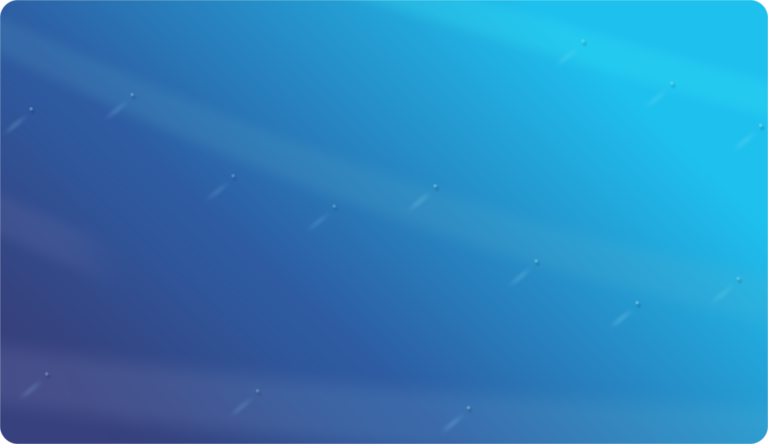
This background is drawn by a Shadertoy shader. Its source:

```glsl
// Diagonal indigo-to-cyan gradient on a rounded card, crossed by soft
// curved light bands and sprinkled with small drops with slanted tails.
// Lengths are in canvas heights: y runs 0..1, x runs 0..aspect.

#define INDIGO vec3(0.21, 0.255, 0.49)
#define BLUE vec3(0.178, 0.36, 0.635)
#define CYAN vec3(0.118, 0.755, 0.935)
#define LIGHT_DIR vec2(0.68, 0.73)
#define CORNER_RADIUS 0.041
#define DROP_RADIUS 0.0045
#define TAIL_START vec2(-0.016, -0.020)
#define TAIL_END vec2(-0.058, -0.054)

float hash(float n) {
    return fract(sin(n * 127.1) * 43758.5453);
}

// Soft stripe around the parabola y = c.x + c.y * x + c.z * x * x.
float band(vec2 p, vec3 c, float halfWidth) {
    float slope = c.y + 2.0 * c.z * p.x;
    float d = (p.y - c.x - c.y * p.x - c.z * p.x * p.x) / sqrt(1.0 + slope * slope);
    return 1.0 - smoothstep(0.35, 1.3, abs(d) / halfWidth);
}

// Bright bead with a tapered tail; x is highlight, y is shade.
vec2 drop(vec2 p, float strength) {
    float bead = 1.0 - smoothstep(0.3, 1.3, length(p) / DROP_RADIUS);
    vec2 axis = TAIL_END - TAIL_START;
    vec2 q = p - TAIL_START;
    float h = clamp(dot(q, axis) / dot(axis, axis), 0.0, 1.0);
    float d = length(q - axis * h);
    float tail = (1.0 - smoothstep(0.0, 0.011, d)) * sin(3.14159 * (0.1 + 0.85 * h));
    float shade = 1.0 - smoothstep(0.0, 0.009, length(p - vec2(0.004, -0.007)));
    return vec2(0.45 * bead + 0.2 * tail, 0.13 * shade) * strength;
}

// Evenly stepped drops, swayed up and down by a wave.
vec2 dropRow(vec2 p, vec2 start, vec2 stride, float sway, int count) {
    vec2 sum = vec2(0.0);
    for (int i = 0; i < count; i++) {
        float n = float(i);
        vec2 center = start + stride * n;
        center.y -= sway * cos(2.027 * (n - 2.5));
        sum += drop(p - center, 0.6 + 0.4 * hash(n + start.x));
    }
    return sum;
}

vec3 background(vec2 p) {
    float t = dot(p, LIGHT_DIR);
    vec3 color = mix(INDIGO, BLUE, smoothstep(0.15, 0.75, t));
    return mix(color, CYAN, clamp((t - 0.70) / 0.84, 0.0, 1.0));
}

void mainImage(out vec4 fragColor, in vec2 fragCoord) {
    vec2 p = fragCoord / iResolution.y;
    float aspect = iResolution.x / iResolution.y;
    vec3 color = background(p);

    // Light bands: middle sweep, upper right, short left, lower edge
    float middle = band(p, vec3(0.921, -0.485, 0.081), 0.046 + 0.008 * p.x);
    float upper = band(p, vec3(1.31, -0.345, 0.021), 0.045);
    float left = band(p, vec3(0.516, -0.44, 0.0), 0.050);
    left *= 1.0 - smoothstep(0.12, 0.30, p.x);
    float lower = band(p, vec3(0.155, -0.137, 0.034), 0.078);
    color = mix(color, vec3(0.38, 0.72, 0.80), 0.15 * middle);
    color = mix(color, vec3(0.20, 0.88, 0.94), 0.26 * upper);
    color = mix(color, vec3(0.48, 0.48, 0.70), 0.17 * left);
    vec3 lowerTint = mix(vec3(0.50, 0.48, 0.70), vec3(0.32, 0.70, 0.82), p.x / aspect);
    color = mix(color, lowerTint, 0.23 * lower);

    // Drops
    vec2 drops = dropRow(p, vec2(0.070, 0.781), vec2(0.2275, -0.0685), 0.075, 8);
    drops += dropRow(p, vec2(1.313, 0.908), vec2(0.200, -0.095), 0.0, 3);
    drops += dropRow(p, vec2(0.105, 0.158), vec2(0.475, -0.038), 0.0, 3);
    color *= 1.0 - drops.y;
    color = mix(color, vec3(0.62, 0.88, 0.98), clamp(drops.x, 0.0, 1.0));

    // Rounded card on white
    vec2 halfSize = 0.5 * vec2(aspect, 1.0);
    vec2 q = abs(p - halfSize) - halfSize + CORNER_RADIUS;
    float edge = length(max(q, 0.0)) - CORNER_RADIUS;
    float pixel = 1.0 / iResolution.y;
    color = mix(color, vec3(1.0), smoothstep(-pixel, pixel, edge));
    fragColor = vec4(color, 1.0);
}
```
